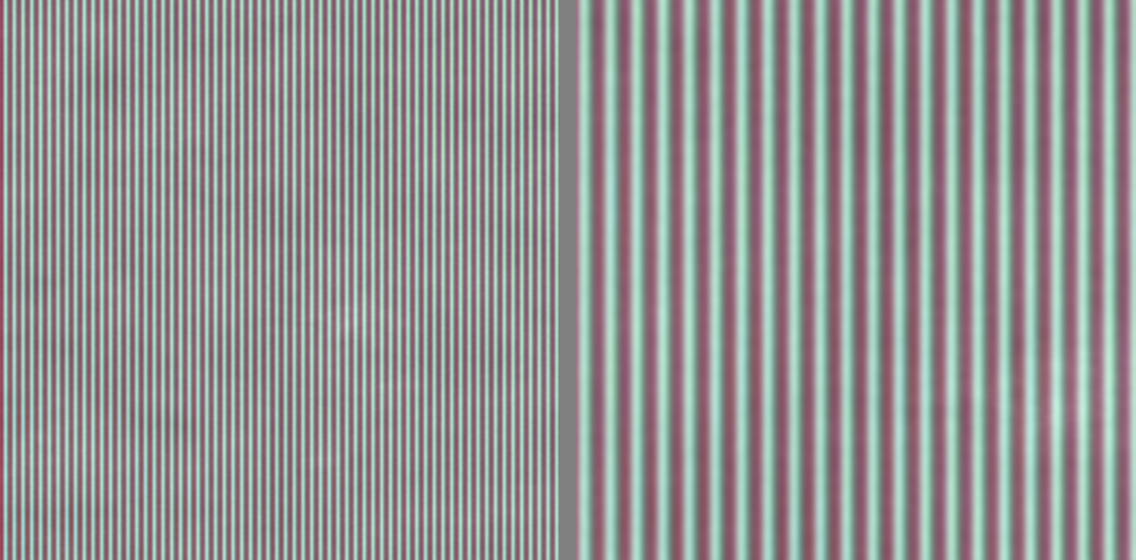
Left, the full canvas; right, a detail of the centre.
Reproduce this pattern procedurally as a three.js fragment shader.

```glsl
varying vec2 vUv;

vec2 gradientAt(vec2 cell) {
  vec2 q = vec2(dot(cell, vec2(127.1, 311.7)), dot(cell, vec2(269.5, 183.3)));
  return 2.0 * fract(sin(q) * 43758.5) - 1.0;
}

float gradientNoise(vec2 p) {
  vec2 i = floor(p), f = fract(p);
  vec2 u = f * f * f * (f * (f * 6.0 - 15.0) + 10.0);
  float bottom = mix(dot(gradientAt(i), f),
                     dot(gradientAt(i + vec2(1, 0)), f - vec2(1, 0)), u.x);
  float top = mix(dot(gradientAt(i + vec2(0, 1)), f - vec2(0, 1)),
                  dot(gradientAt(i + vec2(1, 1)), f - vec2(1, 1)), u.x);
  return mix(bottom, top, u.y);
}

float fbm(vec2 p) {
  float sum = 0.0, amplitude = 0.5;
  for (int octave = 0; octave < 5; octave++) {
    sum += amplitude * gradientNoise(p);
    p = p * 2.03 + 7.3;
    amplitude *= 0.6;
  }
  return sum;
}

// Soft elongated patch
float smudge(vec2 p, vec2 center, vec2 radius) {
  vec2 d = (p - center) / radius;
  return exp(-dot(d, d));
}

// Smooth wave through dark plum, mauve, mint and green, brightest in the mint
vec3 stripes(float x) {
  float angle = 6.28319 * (x - 0.625);
  return vec3(0.577)
       + vec3(0.103, 0.248, 0.196) * cos(angle)
       + vec3(-0.080, 0.068, 0.009) * sin(angle)
       + 0.026 * cos(2.0 * angle);
}

void main() {
  vec2 p = vUv;
  float column = p.x * 64.0;
  vec3 color = stripes(column);

  // Hue drift along the stripes: purple to maroon, and mint to leaf green
  float drift = gradientNoise(vec2(column * 0.43, p.y * 10.0))
              + 0.6 * (p.x + p.y - 1.0);
  float greenness = smoothstep(-0.12, 0.12, color.g - color.r);
  color += drift * mix(vec3(-0.015, 0.0, 0.045), vec3(0.015, 0.01, -0.045), greenness);

  // Saturated red along the left border
  color += vec3(0.08, -0.09, -0.04) * (1.0 - smoothstep(0.003, 0.009, p.x));

  // Cloudy wear, ragged pale scuffs, dark stains and fine grain
  float ragged = fbm(p * vec2(16.0, 30.0));
  vec2 q = p + 0.03 * vec2(ragged, fbm(p * 14.0 + 3.7));
  float pale = smudge(q, vec2(0.62, 0.43), vec2(0.08, 0.035))
             + 0.6 * smudge(q, vec2(0.70, 0.31), vec2(0.06, 0.03))
             + 0.6 * smudge(q, vec2(0.57, 0.18), vec2(0.04, 0.015))
             + 0.4 * smudge(q, vec2(0.34, 0.78), vec2(0.09, 0.07))
             + 0.4 * smudge(q, vec2(0.08, 0.18), vec2(0.10, 0.06));
  float dark = smudge(q, vec2(0.31, 0.24), vec2(0.06, 0.03))
             + 0.7 * smudge(q, vec2(0.08, 0.49), vec2(0.05, 0.02))
             + 0.6 * smudge(q, vec2(0.19, 0.85), vec2(0.03, 0.04));
  color += 0.07 * fbm(p * 7.0) + 0.03 * ragged;
  color += (0.06 * pale - 0.05 * dark) * (0.8 + 1.6 * ragged);
  color += 0.02 * gradientNoise(p * 120.0);

  gl_FragColor = vec4(clamp(color, 0.0, 1.0), 1.0);
}
```
